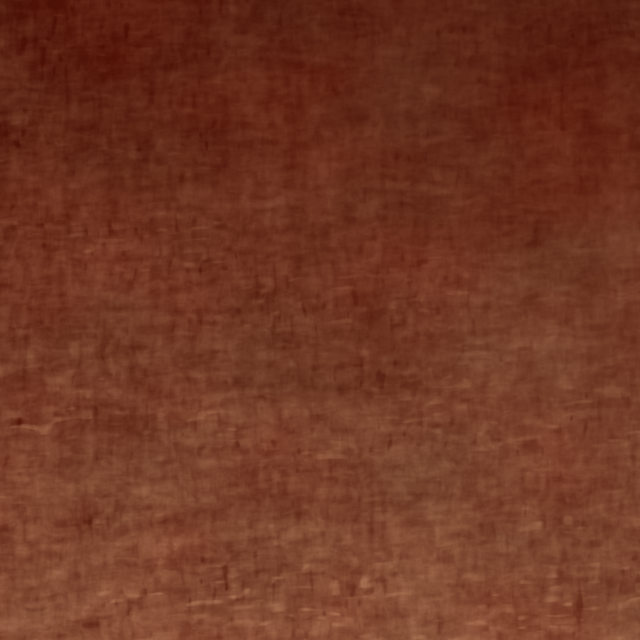
Write a three.js fragment shader that draws this texture.

```glsl
// Worn russet woven cloth: fine crossed threads under a soft top-to-bottom light falloff.
varying vec2 vUv;

#define SHADE_COLOR vec3(0.335, 0.105, 0.050)
#define LIT_COLOR   vec3(0.550, 0.330, 0.230)
#define RED_TINT    vec3(0.012, -0.020, -0.015)
#define WEFT_SCALE  vec2(24.0, 92.0)
#define WARP_SCALE  vec2(105.0, 30.0)
#define GRAIN_SCALE vec2(92.0, 112.0)
#define WEFT_TILT   0.045
#define WEFT_DEPTH  0.200
#define WARP_DEPTH  0.165
#define GRAIN_DEPTH 0.150
#define SLUB_DEPTH  0.360
#define MOTTLE_DEPTH 0.160

float hash(vec2 p) {
  vec3 q = fract(vec3(p.xyx) * 0.1031);
  q += dot(q, q.yzx + 33.33);
  return fract((q.x + q.y) * q.z);
}

// Smooth value noise, from -1 to 1
float noise(vec2 p) {
  vec2 cell = floor(p);
  vec2 f = fract(p);
  f = f * f * (3.0 - 2.0 * f);
  float low = mix(hash(cell), hash(cell + vec2(1.0, 0.0)), f.x);
  float high = mix(hash(cell + vec2(0.0, 1.0)), hash(cell + vec2(1.0, 1.0)), f.x);
  return 2.0 * mix(low, high, f.y) - 1.0;
}

// Layered noise whose octaves keep the stretch of the first
float fbm(vec2 p) {
  float sum = 0.0;
  float gain = 0.6;
  for (int i = 0; i < 3; i++) {
    sum += gain * noise(p);
    p = p * 1.9 + vec2(37.2, 61.7);
    gain *= 0.55;
  }
  return sum;
}

// Light falloff: dark upper edge and corners, brighter foot
float lighting(vec2 uv) {
  float side = 2.0 * uv.x - 1.0;
  float fall = mix(0.90, 0.10, uv.y);
  float corners = 0.12 * side * side * smoothstep(0.6, 1.0, uv.y);
  return fall - corners + 0.03 * side * (1.0 - uv.y * 0.5);
}

// Uneven crossed threads, with sparse bright slubs and dark gaps
float weave(vec2 uv) {
  vec2 wander = vec2(noise(uv * 38.0 + 5.0), noise(uv * 32.0 + 43.0));
  vec2 p = uv + 0.0035 * wander;
  p.y -= WEFT_TILT * uv.x;
  p += 4.0;
  float weft = fbm(p * WEFT_SCALE);
  float warp = fbm(p * WARP_SCALE + 19.0);
  float grain = fbm(p * GRAIN_SCALE + 71.0);
  float blotch = noise(p * vec2(34.0, 52.0) + 171.0);
  float slub = smoothstep(0.35, 1.0, noise(p * vec2(44.0, 118.0) + 131.0));
  float gap = smoothstep(0.35, 1.0, noise(p * vec2(105.0, 62.0) + 211.0));
  float clusters = 0.35 + 0.65 * smoothstep(-0.3, 0.5, noise(p * vec2(6.0, 21.0) + 9.0));
  return WEFT_DEPTH * weft + WARP_DEPTH * warp + GRAIN_DEPTH * grain + 0.06 * blotch
       + SLUB_DEPTH * clusters * (slub * (1.1 - 0.6 * uv.y) - 0.75 * gap);
}

void main() {
  // Texture is crisper at the lower left, softer at the upper right
  float relief = mix(1.2, 0.6, smoothstep(0.1, 1.0, 0.7 * vUv.y + 0.35 * vUv.x));

  // Broad wear, sideways folds and faint upright bands
  float mottle = fbm(vUv * vec2(6.0, 9.0) + 23.0);
  float folds = noise(vec2(vUv.x * 7.0, (vUv.y - WEFT_TILT * vUv.x) * 28.0) + 111.0);
  float bands = noise(vec2(vUv.x * 26.0 + 3.0, vUv.y * 5.0 + 51.0));
  float tone = lighting(vUv) + MOTTLE_DEPTH * mottle + 0.055 * (folds + bands);
  tone += relief * weave(vUv);

  // Dye drifts redder in patches, mostly on the left
  float dye = fbm(vUv * vec2(4.5, 7.0) + 87.0) + 0.4 * (0.5 - vUv.x);
  vec3 color = mix(SHADE_COLOR, LIT_COLOR, clamp(tone, -0.15, 1.4));
  color += RED_TINT * clamp(dye, -0.7, 1.0);
  gl_FragColor = vec4(color, 1.0);
}
```
